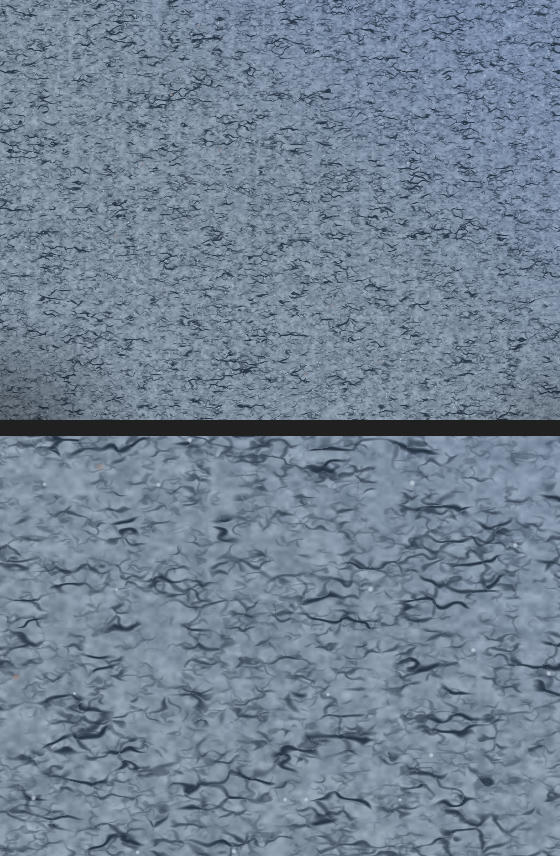
Top, the full canvas; bottom, a detail of the centre.
A Shadertoy shader for this texture:

```glsl
float hash(vec2 p) {
    return fract(sin(dot(p, vec2(127.1, 311.7))) * 43758.5453);
}

vec2 hash2(vec2 p) {
    return vec2(hash(p), hash(p + 57.3));
}

float noise(vec2 p) {
    vec2 i = floor(p), f = fract(p);
    f = f * f * (3.0 - 2.0 * f);
    return mix(mix(hash(i), hash(i + vec2(1, 0)), f.x),
               mix(hash(i + vec2(0, 1)), hash(i + vec2(1, 1)), f.x), f.y);
}

float fbm(vec2 p) {
    float sum = 0.0, amp = 0.5;
    for (int i = 0; i < 4; i++) {
        sum += amp * noise(p);
        p = mat2(0.8, 0.6, -0.6, 0.8) * p * 2.03 + 17.0;
        amp *= 0.5;
    }
    return sum / 0.9375;
}

// Distance to the nearest cell border, and how level that border lies
vec2 cellBorder(vec2 p) {
    vec2 base = floor(p), f = fract(p), nearest = vec2(0.0);
    float best = 8.0;
    for (int y = -1; y <= 1; y++)
    for (int x = -1; x <= 1; x++) {
        vec2 cell = vec2(x, y);
        vec2 r = cell + hash2(base + cell) - f;
        if (dot(r, r) < best) {
            best = dot(r, r);
            nearest = r;
        }
    }
    vec2 border = vec2(8.0, 0.0);
    for (int y = -2; y <= 2; y++)
    for (int x = -2; x <= 2; x++) {
        vec2 cell = vec2(x, y);
        vec2 r = cell + hash2(base + cell) - f;
        vec2 d = r - nearest;
        if (dot(d, d) > 0.0001) {
            vec2 normal = normalize(d);
            float dist = dot(0.5 * (r + nearest), normal);
            if (dist < border.x) border = vec2(dist, abs(normal.y));
        }
    }
    return border;
}

// Ragged cracks, strongest where level, fading in and out along the borders
float cracks(vec2 p, vec2 scale, float width, float threshold) {
    vec2 q = p * scale;
    vec2 warp = vec2(noise(q * 2.3), noise(q * 2.3 + 31.0)) - 0.5;
    vec2 border = cellBorder(q + 0.6 * warp);
    float presence = 0.8 * noise(q * 1.1 + 9.0) + 0.2 * fbm(p * 8.0 + 4.0);
    presence = smoothstep(threshold, threshold + 0.3, presence);
    presence *= mix(0.45, 1.0, smoothstep(0.2, 0.8, border.y));
    float w = width * (0.55 + 0.45 * presence);
    return presence * (1.0 - smoothstep(0.1 * w, w, border.x));
}

// Small round specks on a sparse jittered grid
float flecks(vec2 p, float scale, float share) {
    vec2 q = p * scale, cell = floor(q);
    vec2 center = 0.35 + 0.3 * hash2(cell + 3.0);
    float radius = 0.2 + 0.15 * hash(cell + 8.0);
    float speck = 1.0 - smoothstep(0.3 * radius, radius, length(fract(q) - center));
    return speck * step(1.0 - share, hash(cell + 71.0));
}

void mainImage(out vec4 fragColor, in vec2 fragCoord) {
    vec2 uv = fragCoord / iResolution.xy;
    vec2 p = fragCoord / iResolution.y;

    const vec3 slate = vec3(0.525, 0.585, 0.645);
    const vec3 skyBlue = vec3(0.495, 0.57, 0.69);
    const vec3 crackColor = vec3(0.12, 0.17, 0.23);
    const vec3 fleckColor = vec3(0.80, 0.84, 0.88);
    const vec3 rust = vec3(0.62, 0.53, 0.50);

    // Broad tint, bluer toward the upper right
    vec3 color = mix(slate, skyBlue, smoothstep(0.8, 2.0, uv.x + uv.y));
    color += 0.02 * (fbm(p * 4.0 + 20.0) - 0.5);

    // Granular surface of pebbles and fine grit
    float pebbles = noise(p * vec2(75.0, 100.0)) - 0.5;
    float grit = noise(p * vec2(150.0, 180.0) + 40.0) - 0.5;
    float dust = noise(p * vec2(290.0, 310.0) + 80.0) - 0.5;
    color += 0.07 * pebbles + 0.12 * grit + 0.07 * dust;

    // Three sizes of crack, wider than tall
    float large = cracks(p, vec2(35.0, 58.0), 0.18, 0.47);
    float medium = cracks(p + 5.0, vec2(55.0, 84.0), 0.21, 0.45);
    float small = cracks(p + 11.0, vec2(85.0, 120.0), 0.28, 0.38);
    color = mix(color, crackColor, 0.90 * large);
    color = mix(color, crackColor, 0.60 * medium);
    color = mix(color, crackColor, 0.32 * small);

    // Bright and rusty grains
    color = mix(color, rust, 0.5 * flecks(p + 2.0, 60.0, 0.006));
    color = mix(color, fleckColor, 0.7 * flecks(p, 120.0, 0.02));

    // Shaded lower corners
    float leftShade = 1.0 - smoothstep(0.0, 0.3, length(uv));
    float rightShade = 1.0 - smoothstep(0.0, 0.2, length(uv - vec2(1.0, 0.0)));
    color *= 1.0 - 0.3 * leftShade - 0.15 * rightShade;

    fragColor = vec4(clamp(color, 0.0, 1.0), 1.0);
}
```
